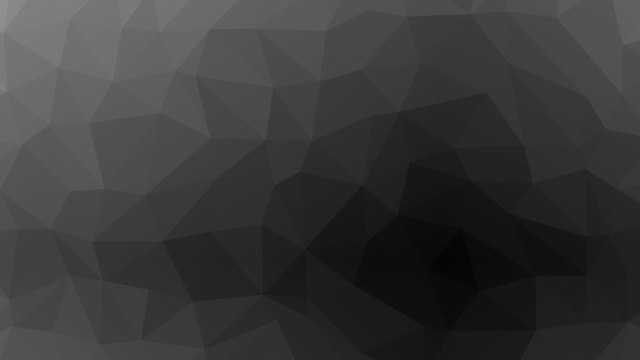
Give the GLSL for this background, as a WebGL 2 fragment shader.

```glsl
#version 300 es
precision highp float;
// Low-poly grey facets that darken toward a focus right of centre.

uniform vec2 u_resolution;
out vec4 fragColor;

// Lengths are in canvas heights
const vec2 FOCUS = vec2(1.227, 0.282);
const float CELL_SIZE = 0.143;
const float JITTER = 0.37;
const float DARKEST = 0.012;
const float FACET_CONTRAST = 0.036;
const float FACET_SLOPE = 0.25;

float hash(vec2 p) {
    vec3 q = fract(p.xyx * vec3(0.1031, 0.1030, 0.0973));
    q += dot(q, q.yzx + 33.33);
    return fract((q.x + q.y) * q.z);
}

float cross2(vec2 a, vec2 b) {
    return a.x * b.y - a.y * b.x;
}

float signedArea(vec2 a, vec2 b, vec2 c) {
    return cross2(b - a, c - a);
}

// Grid corner moved by a random offset
vec2 meshVertex(vec2 corner) {
    vec2 offset = vec2(hash(corner + 17.3), hash(corner + 71.9)) - 0.5;
    return corner + 2.0 * JITTER * offset;
}

// Brightness rises away from the focus at a different rate on each side
float tone(vec2 gridPoint) {
    vec2 d = (gridPoint - 0.5) * CELL_SIZE;
    float across = d.x < 0.0 ? -0.216 * d.x : 0.19 * d.x;
    float along = d.y < 0.0 ? -0.26 * d.y : 0.367 * d.y;
    return DARKEST + across + along;
}

// Distance to an edge, positive on its left side
float edgeDistance(vec2 p, vec2 a, vec2 b) {
    return cross2(b - a, p - a) / max(length(b - a), 1e-4);
}

// Returns weighted brightness and coverage of one triangle
vec2 facet(vec2 p, vec2 a, vec2 b, vec2 c, float seed, float pixel) {
    float inside = min(edgeDistance(p, a, b),
                       min(edgeDistance(p, b, c), edgeDistance(p, c, a)));
    float coverage = clamp(inside / pixel + 0.5, 0.0, 1.0);
    float shade = mix(tone((a + b + c) / 3.0), tone(p), FACET_SLOPE);
    shade += FACET_CONTRAST * (seed - 0.5) * smoothstep(0.0, 0.12, shade);
    return vec2(shade, 1.0) * coverage;
}

// Splits one warped cell along the diagonal with the better triangles
vec2 meshCell(vec2 p, vec2 cell, float pixel) {
    vec2 a = meshVertex(cell);
    vec2 b = meshVertex(cell + vec2(1.0, 0.0));
    vec2 c = meshVertex(cell + vec2(1.0, 1.0));
    vec2 d = meshVertex(cell + vec2(0.0, 1.0));
    float seed1 = hash(cell + 5.7);
    float seed2 = hash(cell + 43.1);
    float splitAC = min(signedArea(a, b, c), signedArea(a, c, d));
    float splitBD = min(signedArea(a, b, d), signedArea(b, c, d));
    if (splitAC > splitBD) {
        return facet(p, a, b, c, seed1, pixel) + facet(p, a, c, d, seed2, pixel);
    }
    return facet(p, a, b, d, seed1, pixel) + facet(p, b, c, d, seed2, pixel);
}

void main() {
    vec2 uv = gl_FragCoord.xy / u_resolution.y;
    vec2 p = (uv - FOCUS) / CELL_SIZE + 0.5;
    float pixel = 1.0 / (u_resolution.y * CELL_SIZE);

    // Blend the facets of nearby cells by coverage for smooth edges
    vec2 total = vec2(0.0);
    for (int y = -1; y <= 1; y++) {
        for (int x = -1; x <= 1; x++) {
            total += meshCell(p, floor(p) + vec2(x, y), pixel);
        }
    }
    float grey = total.x / max(total.y, 1e-4);
    fragColor = vec4(vec3(clamp(grey, 0.0, 1.0)), 1.0);
}
```
